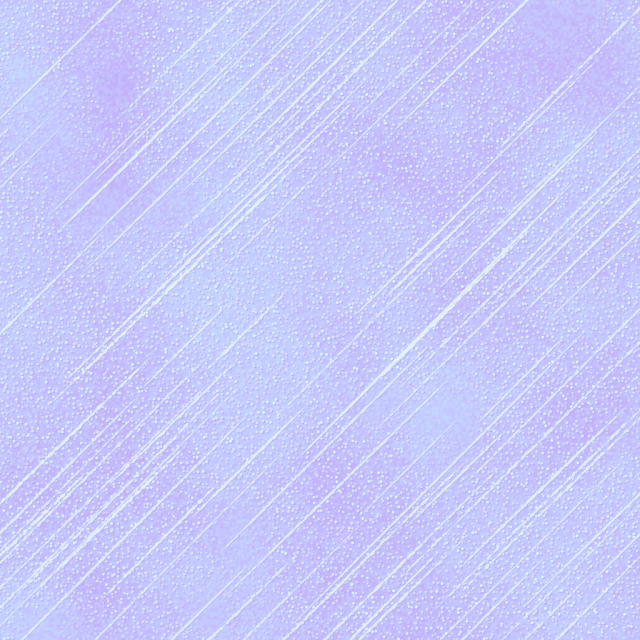
This pattern is drawn by a WebGL 2 fragment shader. Its source:

```glsl
#version 300 es
precision highp float;
// Pastel lilac and blue clouds with beaded grain, crossed by pale diagonal streaks.

#define STREAKS 92
#define STREAK_ANGLE 0.778
#define STREAK_WIDTH 0.0022
#define STREAK_ROUGHNESS 0.0042
#define CLOUD_SCALE 5.5
#define CLOUD_CONTRAST 1.0
#define BEAD_CELLS 128.0
#define BEAD_RADIUS 0.25
#define GRAIN_SCALE 230.0
#define GRAIN_TINT 0.55

uniform vec2 u_resolution;
out vec4 fragColor;

const vec3 VIOLET = vec3(0.765, 0.690, 0.980);
const vec3 PERIWINKLE = vec3(0.768, 0.778, 0.998);
const vec3 SKY = vec3(0.770, 0.850, 1.000);
const vec3 PEARL = vec3(0.885, 0.890, 0.980);
const vec3 ICE = vec3(0.880, 0.955, 0.975);
const vec3 STREAK_WHITE = vec3(0.895, 0.940, 0.972);
const vec3 SHADE = vec3(0.680, 0.680, 0.965);

// Integer hash giving two values in 0..1
vec2 hash2(vec2 cell) {
  uvec2 q = uvec2(ivec2(cell)) * uvec2(1597u, 3812u) + uvec2(7919u, 104729u);
  uint h = (q.x ^ (q.y * 73u)) * 74761u;
  h = (h ^ (h >> 15)) * 48271u + q.y;
  h = (h ^ (h >> 13)) * 69621u;
  h ^= h >> 16;
  return vec2(h & 65535u, ((h * 40503u) >> 16)) / 65535.0;
}

float valueNoise(vec2 p) {
  vec2 i = floor(p), f = fract(p);
  f = f * f * (3.0 - 2.0 * f);
  float low = mix(hash2(i).x, hash2(i + vec2(1, 0)).x, f.x);
  float high = mix(hash2(i + vec2(0, 1)).x, hash2(i + vec2(1, 1)).x, f.x);
  return mix(low, high, f.y);
}

float fbm(vec2 p) {
  float sum = 0.0, weight = 0.53;
  for (int i = 0; i < 4; i++) {
    sum += weight * valueNoise(p);
    p = mat2(1.6, 1.2, -1.2, 1.6) * p + 17.3;
    weight *= 0.5;
  }
  return sum;
}

// Soft clouds from violet to sky blue, with fine tinted grain
vec3 clouds(vec2 p, float grain) {
  float tone = 0.48 + CLOUD_CONTRAST * (fbm(p * CLOUD_SCALE + 40.0) - 0.5);
  tone = clamp(tone + GRAIN_TINT * (grain - 0.5), 0.0, 1.0);
  return tone < 0.5 ? mix(VIOLET, PERIWINKLE, tone * 2.0)
                    : mix(PERIWINKLE, SKY, tone * 2.0 - 1.0);
}

// Jittered beads, each with a small shade to its lower right
vec3 addBeads(vec3 color, vec2 p, float pixel) {
  vec2 q = p * BEAD_CELLS, cell = floor(q);
  float soft = 0.6 * pixel * BEAD_CELLS;
  float density = smoothstep(0.15, 0.42, fbm(p * 6.0 + 90.0));
  float light = 0.0, shade = 0.0, tint = 0.0;
  for (int y = -1; y <= 1; y++)
  for (int x = -1; x <= 1; x++) {
    vec2 id = cell + vec2(x, y);
    vec2 traits = hash2(id + 700.0);
    vec2 offset = q - id - 0.1 - 0.8 * hash2(id);
    float radius = BEAD_RADIUS * mix(0.75, 1.15, traits.x);
    float strength = density * step(traits.y, 0.88) * mix(0.55, 1.0, traits.x);
    float bead = strength * smoothstep(soft, -soft, length(offset) - radius);
    float under = length(offset - vec2(0.24, -0.24)) - radius;
    shade = max(shade, strength * smoothstep(soft, -soft, under));
    if (bead > light) { light = bead; tint = step(0.6, fract(traits.y * 7.0)); }
  }
  color = mix(color, SHADE, 0.7 * shade);
  return mix(color, mix(PEARL, ICE, tint), light);
}

// Tapered streaks with ragged edges: x = light, y = shade
vec2 streaks(vec2 p, float grain, float pixel) {
  vec2 along = vec2(cos(STREAK_ANGLE), sin(STREAK_ANGLE));
  vec2 across = vec2(along.y, -along.x);
  vec2 q = vec2(dot(p - 0.5, along), dot(p - 0.5, across));
  vec2 cover = vec2(0.0);
  float soft = 0.7 * pixel;
  for (int i = 0; i < STREAKS; i++) {
    vec2 place = hash2(vec2(i, 311));
    vec2 traits = hash2(vec2(i, 523));
    vec2 look = hash2(vec2(i, 877));
    // Spread evenly across, a little closer near the diagonal
    float lane = 2.0 * (float(i) + place.y) / float(STREAKS) - 1.0;
    float reach = 0.68 - 0.25 * abs(lane);
    vec2 center = vec2(reach * (2.0 * place.x - 1.0),
                       0.62 * lane * mix(0.72, 1.0, abs(lane)));
    vec2 d = q - center;
    d.y -= 0.02 * (traits.y - 0.5) * d.x;
    float t = d.x / mix(0.09, 0.35, traits.x);
    float taper = max(1.0 - t * t, 0.0);
    float width = STREAK_WIDTH * mix(0.65, 1.1, look.x) * sqrt(taper);
    float ragged = STREAK_ROUGHNESS * mix(0.3, 1.0, look.y) * (grain - 0.42);
    float fade = smoothstep(0.0, 0.25, taper) * mix(0.8, 1.0, look.x);
    float light = smoothstep(soft, -soft, abs(d.y) - width + ragged);
    float shade = smoothstep(soft, -soft, abs(d.y - 0.0016) - width + 1.5 * ragged);
    cover = max(cover, fade * vec2(light, shade));
  }
  return cover;
}

void main() {
  vec2 p = gl_FragCoord.xy / u_resolution.y;
  float pixel = 1.0 / u_resolution.y;
  float grain = valueNoise(p * GRAIN_SCALE);
  vec3 color = addBeads(clouds(p, grain), p, pixel);
  vec2 streak = streaks(p, grain, pixel);
  color = mix(color, SHADE, 0.6 * streak.y);
  color = mix(color, STREAK_WHITE, streak.x);
  fragColor = vec4(color, 1.0);
}
```
